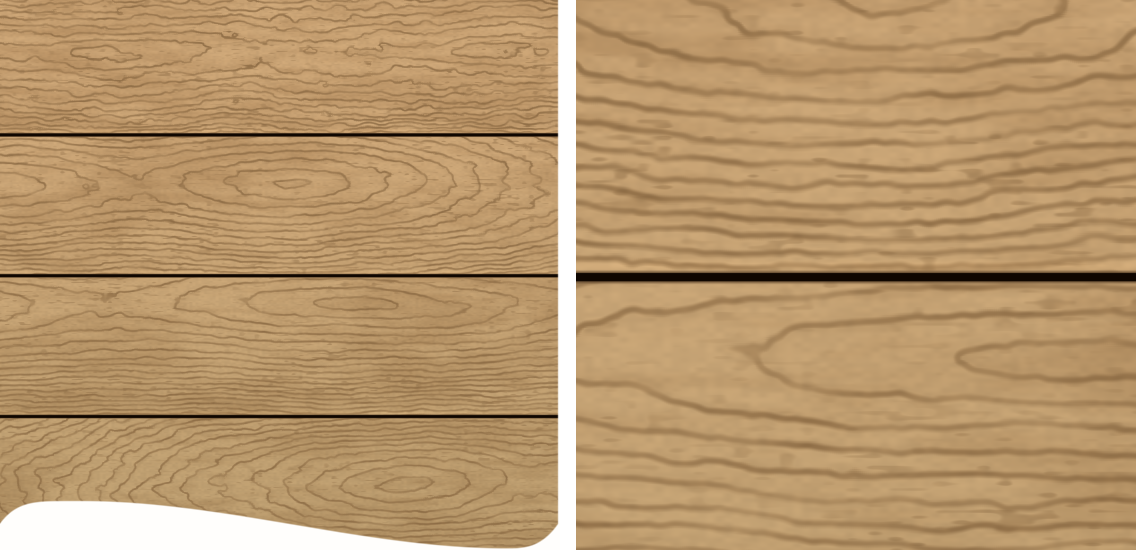
Left: the whole. Right: its middle third, enlarged.
Write a Shadertoy shader that draws this texture.

```glsl
const vec3 PALE = vec3(0.79, 0.655, 0.475);
const vec3 TAN = vec3(0.715, 0.575, 0.40);
const vec3 GRAIN = vec3(0.53, 0.40, 0.25);
const vec3 SHADOW = vec3(0.33, 0.24, 0.15);
const vec3 GAP = vec3(0.06, 0.025, 0.0);
const vec3 PAPER = vec3(1.0, 0.995, 0.99);

const float PLANK_HEIGHT = 0.256;
const float FIRST_SEAM = 0.2427;
const float RIGHT_EDGE = 1.0146;

// Per plank, bottom to top: two heart x positions, heart y, ring flattening
const vec4 HEARTS[4] = vec4[4](
    vec4(0.74, 1.20, 0.118, 0.25),
    vec4(0.645, -0.25, 0.446, 0.14),
    vec4(0.53, -0.04, 0.666, 0.23),
    vec4(0.86, 0.16, 0.905, 0.13));
const float ROUGHNESS[4] = float[4](1.0, 0.7, 0.85, 1.6);

float hash(vec2 p) {
    vec3 q = fract(vec3(p.xyx) * 0.1031);
    q += dot(q, q.yzx + 33.33);
    return fract((q.x + q.y) * q.z);
}

float noise(vec2 p) {
    vec2 i = floor(p), f = fract(p);
    f = f * f * (3.0 - 2.0 * f);
    return mix(mix(hash(i), hash(i + vec2(1, 0)), f.x),
               mix(hash(i + vec2(0, 1)), hash(i + vec2(1, 1)), f.x), f.y);
}

float fbm(vec2 p) {
    float sum = 0.0, amp = 0.57;
    for (int i = 0; i < 3; i++) {
        sum += amp * noise(p);
        p = p * 2.03 + 11.7;
        amp *= 0.5;
    }
    return sum;
}

float smoothMin(float a, float b, float k) {
    float h = max(k - abs(a - b), 0.0) / k;
    return min(a, b) - h * h * k * 0.25;
}

// Growth ring count outward from the hearts of a plank
float ringPhase(vec2 p, vec4 heart, float rough, float seed) {
    vec2 q = p + seed * 17.3;
    float wobble = 0.024 * (fbm(q * vec2(5.0, 13.0)) - 0.5)
                 + 0.006 * (noise(q * vec2(38.0, 75.0)) - 0.5)
                 + 0.002 * (noise(q * vec2(110.0, 160.0)) - 0.5);
    float a = length((p - heart.xz) * vec2(heart.w, 1.0));
    float b = length((p - heart.yz) * vec2(heart.w, 1.0));
    float r = smoothMin(a, b, 0.025) + wobble * rough;
    return r * 50.0 + r * abs(r) * 180.0;
}

// Height of the wavy lower border, with a rounded corner at either end
float lowerEdge(float x) {
    float wave = mix(0.089, 0.003, smoothstep(0.15, 0.92, x));
    float left = pow(max(1.0 - x / 0.15, 0.0), 5.0);
    float right = pow(max((x - 0.92) / 0.095, 0.0), 3.0);
    return wave - 0.041 * left + 0.045 * right;
}

vec3 woodColor(vec2 p, float seed, float phase, float slope) {
    vec2 q = p + seed * 9.1;

    // Broad tone and soft mottling
    float tone = 0.55 * fbm(q * vec2(3.0, 9.0)) + 0.45 * fbm(q * vec2(14.0, 85.0));
    vec3 col = mix(TAN, PALE, smoothstep(0.25, 0.72, tone));
    col *= mix(vec3(0.95, 0.96, 0.94), vec3(1.02, 1.0, 0.99), smoothstep(0.0, 0.9, p.y));

    // Ring lines of even width, broken up along their length
    float ring = fract(phase);
    float d = abs(ring - 0.5) / max(slope, 14.0);
    float broken = 0.3 + 0.7 * noise(q * vec2(22.0, 60.0));
    float line = 1.0 - smoothstep(0.0004, 0.0034, d);
    float halo = smoothstep(0.1, 0.5, ring) * (1.0 - smoothstep(0.5, 0.62, ring));
    col = mix(col, GRAIN, 0.68 * line * broken + 0.13 * halo);

    // Short pores and fine fibre
    float pores = smoothstep(0.68, 0.95, noise(q * vec2(75.0, 300.0)));
    float patches = smoothstep(0.3, 0.7, fbm(q * vec2(5.0, 22.0)));
    col = mix(col, GRAIN, pores * mix(0.12, 0.38, patches));
    return col * (0.975 + 0.05 * noise(q * vec2(190.0, 330.0)));
}

void mainImage(out vec4 fragColor, in vec2 fragCoord) {
    vec2 p = fragCoord / iResolution.y;
    float px = 1.0 / iResolution.y;

    // Plank rows
    float row = (p.y - FIRST_SEAM) / PLANK_HEIGHT + 1.0;
    int id = clamp(int(floor(row)), 0, 3);
    float seed = float(id) + 1.0;
    float phase = ringPhase(p, HEARTS[id], ROUGHNESS[id], seed);
    float slope = length(vec2(dFdx(phase), dFdy(phase))) / px;
    vec3 col = woodColor(p, seed, phase, slope);

    // Seams with a lit upper lip and a soft shadow
    float seamIndex = clamp(floor(row + 0.5), 1.0, 3.0);
    float seam = (row - seamIndex) * PLANK_HEIGHT;
    col *= 1.0 + 0.07 * exp(-pow((seam - 0.007) / 0.003, 2.0));
    col = mix(col, SHADOW, 0.8 * (1.0 - smoothstep(0.0022, 0.0048, abs(seam))));
    col = mix(col, GAP, 1.0 - smoothstep(-0.7 * px, 0.7 * px, abs(seam) - 0.0025));

    // Cut-out border
    float edge = lowerEdge(p.x);
    float rise = (lowerEdge(p.x + 0.001) - edge) / 0.001;
    float inside = min((p.y - edge) / sqrt(1.0 + rise * rise), RIGHT_EDGE - p.x);
    col = mix(PAPER, col, smoothstep(-px, px, inside));
    fragColor = vec4(col, 1.0);
}
```
